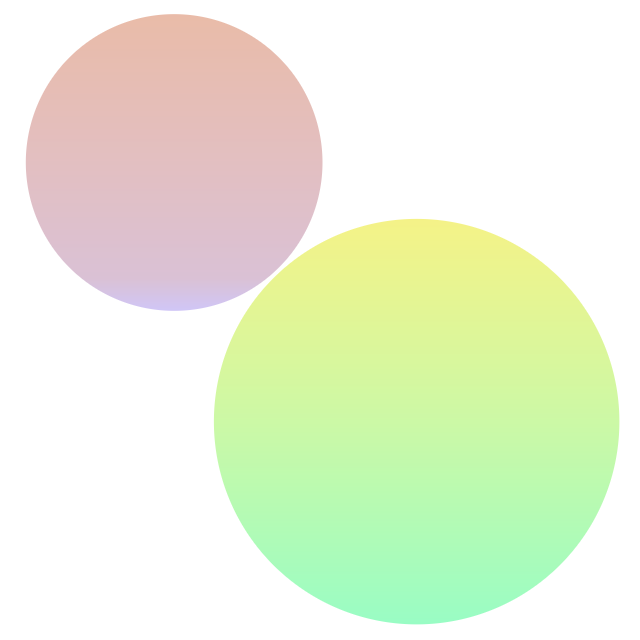
This background is drawn by a Shadertoy shader. Its source:

```glsl
const vec3 BACKGROUND = vec3(1.0);

// Discs: centre and radius in canvas units
const vec2 SMALL_CENTER = vec2(0.2721, 0.7461);
const float SMALL_RADIUS = 0.2318;
const vec2 LARGE_CENTER = vec2(0.6510, 0.3412);
const float LARGE_RADIUS = 0.3168;

// Small disc gradient, bottom to top
const vec3 LAVENDER = vec3(0.816, 0.776, 0.965);
const vec3 MAUVE = vec3(0.855, 0.757, 0.835);
const vec3 ROSE = vec3(0.888, 0.749, 0.757);
const vec3 PEACH = vec3(0.914, 0.735, 0.660);
const float MAUVE_STOP = 0.11;
const float ROSE_STOP = 0.50;

// Large disc gradient, bottom to top
const vec3 MINT = vec3(0.600, 0.990, 0.770);
const vec3 LIME = vec3(0.800, 0.975, 0.650);
const vec3 LEMON = vec3(0.960, 0.950, 0.530);
const float LIME_STOP = 0.50;

// Linear ramp from 0 at a to 1 at b
float ramp(float a, float b, float x) {
    return clamp((x - a) / (b - a), 0.0, 1.0);
}

// Antialiased disc coverage
float discMask(vec2 p, vec2 center, float radius, float pixel) {
    return clamp(0.5 - (length(p - center) - radius) / pixel, 0.0, 1.0);
}

// Height inside a disc: 0 at its bottom, 1 at its top
float discHeight(vec2 p, vec2 center, float radius) {
    return 0.5 + 0.5 * (p.y - center.y) / radius;
}

vec3 smallGradient(float h) {
    vec3 color = mix(LAVENDER, MAUVE, ramp(0.0, MAUVE_STOP, h));
    color = mix(color, ROSE, ramp(MAUVE_STOP, ROSE_STOP, h));
    return mix(color, PEACH, ramp(ROSE_STOP, 1.0, h));
}

vec3 largeGradient(float h) {
    vec3 color = mix(MINT, LIME, ramp(0.0, LIME_STOP, h));
    return mix(color, LEMON, ramp(LIME_STOP, 1.0, h));
}

void mainImage(out vec4 fragColor, in vec2 fragCoord) {
    float pixel = 1.0 / min(iResolution.x, iResolution.y);
    vec2 p = (fragCoord - 0.5 * iResolution.xy) * pixel + 0.5;

    // Layer the discs over the background
    vec3 color = BACKGROUND;
    color = mix(color, smallGradient(discHeight(p, SMALL_CENTER, SMALL_RADIUS)),
                discMask(p, SMALL_CENTER, SMALL_RADIUS, pixel));
    color = mix(color, largeGradient(discHeight(p, LARGE_CENTER, LARGE_RADIUS)),
                discMask(p, LARGE_CENTER, LARGE_RADIUS, pixel));

    fragColor = vec4(color, 1.0);
}
```
